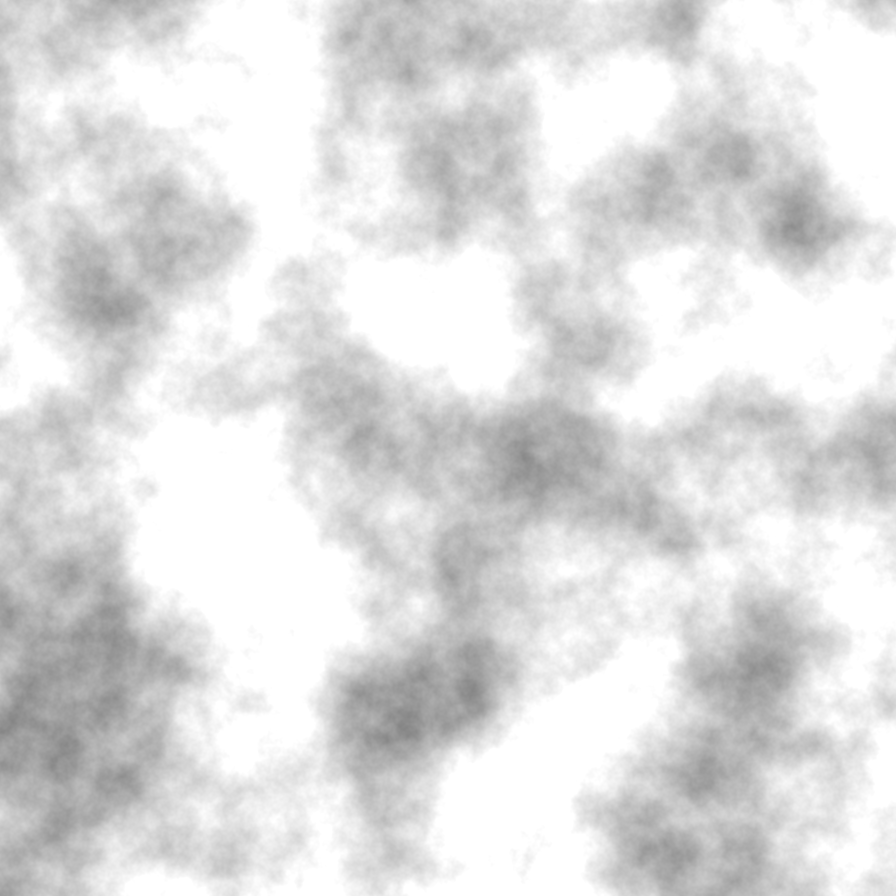
Give the GLSL for this texture, as a Shadertoy shader.

```glsl
// Soft grey clouds drifting over a white ground.
// Fractal gradient noise is summed over rotated octaves, then mapped linearly
// to a darkness that is cut off at white to leave the open gaps.

const float BASE_CELLS  = 4.0;   // largest noise cells across the canvas
const int   OCTAVES     = 7;
const float GAIN        = 0.585; // amplitude ratio between octaves
const float LACUNARITY  = 2.0;   // frequency ratio between octaves
const float OCTAVE_TURN = 0.65;  // rotation between octaves, in radians
const float COVERAGE    = 0.094; // mean darkness before the cut at white
const float CONTRAST    = 0.51;  // darkness per unit of noise
const vec2  SEED_OFFSET = vec2(17.3, 41.7);
const vec3  PAPER_COLOR = vec3(1.0);
const vec3  INK_COLOR   = vec3(0.0);
const float TAU         = 6.2831853;

// Integer hash of a lattice point, from 0 to 1
float hash(ivec2 cell) {
    uvec2 q = uvec2(cell) * uvec2(1597u, 3571u);
    uint h = (q.x ^ (q.y << 8u)) + q.y;
    h = (h ^ (h >> 16u)) * 0x7feb352du;
    h = (h ^ (h >> 15u)) * 0x846ca68bu;
    h ^= h >> 16u;
    return float(h >> 8u) / 16777216.0;
}

// Contribution of one lattice corner with a random unit gradient
float cornerSlope(ivec2 cell, vec2 toPoint) {
    float angle = TAU * hash(cell);
    return dot(vec2(cos(angle), sin(angle)), toPoint);
}

// Gradient noise with quintic fade, centred on zero
float gradientNoise(vec2 p) {
    vec2 base = floor(p);
    ivec2 cell = ivec2(base);
    vec2 f = p - base;
    vec2 fade = f * f * f * (f * (f * 6.0 - 15.0) + 10.0);
    float bottom = mix(cornerSlope(cell, f),
                       cornerSlope(cell + ivec2(1, 0), f - vec2(1.0, 0.0)), fade.x);
    float top = mix(cornerSlope(cell + ivec2(0, 1), f - vec2(0.0, 1.0)),
                    cornerSlope(cell + ivec2(1, 1), f - vec2(1.0, 1.0)), fade.x);
    return mix(bottom, top, fade.y);
}

// Sum of octaves, each turned and shifted so that the lattices do not align
float fractalNoise(vec2 p) {
    float c = cos(OCTAVE_TURN), s = sin(OCTAVE_TURN);
    mat2 nextOctave = LACUNARITY * mat2(c, s, -s, c);
    float sum = 0.0;
    float amplitude = 1.0;
    for (int i = 0; i < OCTAVES; i++) {
        sum += amplitude * gradientNoise(p);
        p = nextOctave * p + SEED_OFFSET;
        amplitude *= GAIN;
    }
    return sum;
}

void mainImage(out vec4 fragColor, in vec2 fragCoord) {
    vec2 uv = fragCoord / iResolution.y;
    float cloud = fractalNoise(uv * BASE_CELLS + SEED_OFFSET);
    float darkness = clamp(COVERAGE + CONTRAST * cloud, 0.0, 1.0);
    fragColor = vec4(mix(PAPER_COLOR, INK_COLOR, darkness), 1.0);
}
```
